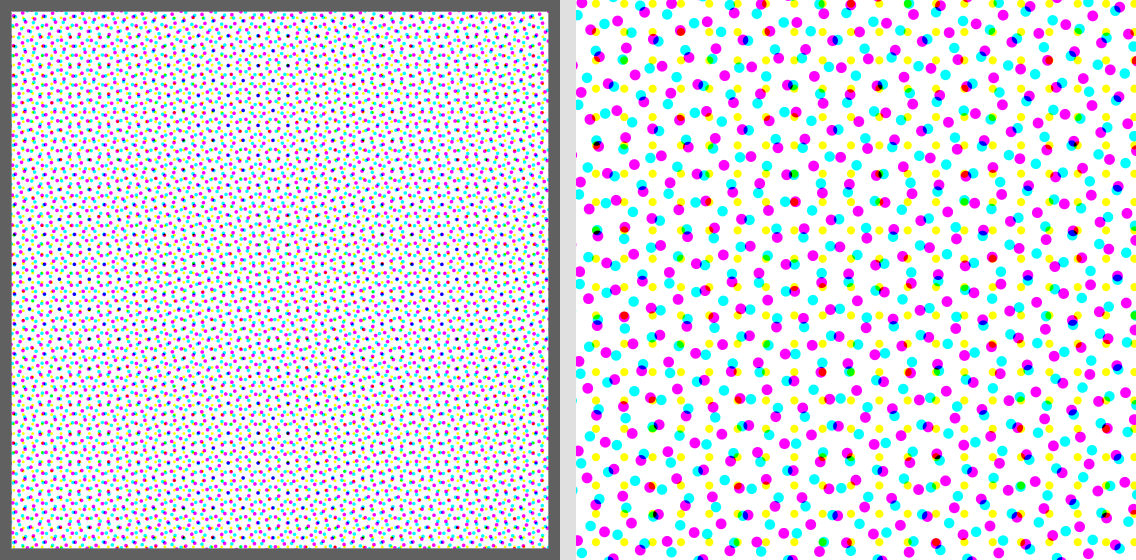
Left, the full canvas; right, a detail of the centre.
This pattern is drawn by a WebGL 1 fragment shader. Its source:

```glsl
precision highp float;
// Three halftone screens of round cyan, magenta and yellow dots on white paper.
// Each screen is a rotated square grid of equal pitch; inks multiply where they
// overlap, giving slow rosette moire, and a plain grey frame surrounds the sheet.

uniform vec2 u_resolution;

#define PITCH 0.01687
#define SCREEN_ANGLE 17.97
#define CYAN_RADIUS 0.0031
#define MAGENTA_RADIUS 0.0032
#define YELLOW_RADIUS 0.0024
#define ROSETTE_CENTER vec2(0.4609, 0.8294)
#define YELLOW_ORIGIN vec2(0.0078, 0.985)
#define FRAME_WIDTH 0.0208
#define FRAME_COLOR vec3(0.376)

const vec3 PAPER = vec3(1.0);
const vec3 CYAN = vec3(0.0, 1.0, 1.0);
const vec3 MAGENTA = vec3(1.0, 0.0, 1.0);
const vec3 YELLOW = vec3(1.0, 1.0, 0.0);

vec2 rotate(vec2 p, float degrees) {
  float a = radians(degrees);
  float c = cos(a), s = sin(a);
  return vec2(c * p.x + s * p.y, c * p.y - s * p.x);
}

// Ink coverage of a grid of dots, one of them centred on the origin.
float dotScreen(vec2 p, float degrees, float radius, float pixel) {
  vec2 cell = fract(rotate(p, degrees) / PITCH + 0.5) - 0.5;
  float edge = length(cell) * PITCH - radius;
  return clamp(0.5 - edge / pixel, 0.0, 1.0);
}

void main() {
  float pixel = 1.0 / min(u_resolution.x, u_resolution.y);
  vec2 uv = (gl_FragCoord.xy - 0.5 * u_resolution) * pixel + 0.5;

  // Overprint the three inks
  vec2 p = uv - ROSETTE_CENTER;
  float cyan = dotScreen(p, -SCREEN_ANGLE, CYAN_RADIUS, pixel);
  float magenta = dotScreen(p, SCREEN_ANGLE, MAGENTA_RADIUS, pixel);
  float yellow = dotScreen(uv - YELLOW_ORIGIN, 0.0, YELLOW_RADIUS, pixel);
  vec3 color = PAPER;
  color *= mix(PAPER, YELLOW, yellow);
  color *= mix(PAPER, CYAN, cyan);
  color *= mix(PAPER, MAGENTA, magenta);

  // Frame around the sheet
  vec2 q = abs(uv - 0.5);
  float outside = max(q.x, q.y) - (0.5 - FRAME_WIDTH);
  color = mix(color, FRAME_COLOR, clamp(outside / pixel + 0.5, 0.0, 1.0));

  gl_FragColor = vec4(color, 1.0);
}
```
